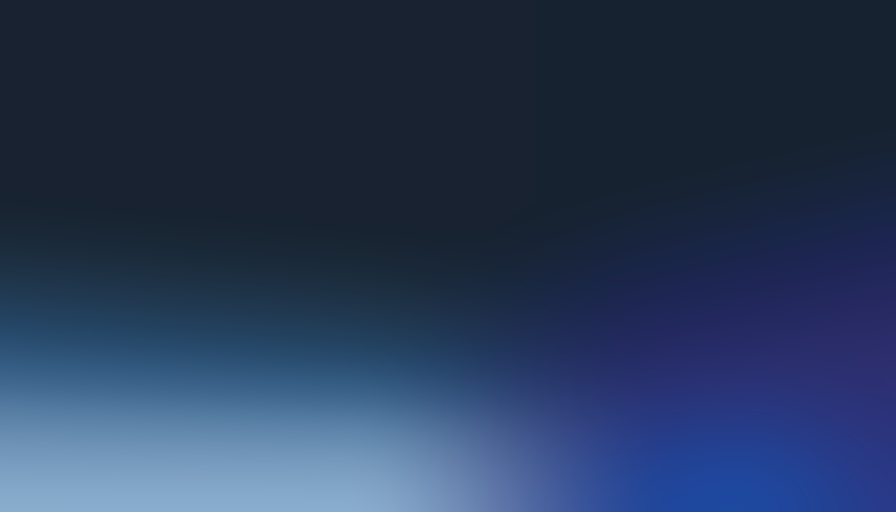
This background is drawn by a Shadertoy shader. Its source:

```glsl
// A dark night gradient with a pale blue haze rising from the lower left and
// an indigo haze on the right. Two smooth vertical colour ramps are blended
// across the width, then a soft royal-blue glow is laid on the lower edge.

const int STOPS = 8;
const vec3 NIGHT = vec3(0.092, 0.130, 0.182);
const vec3 ROYAL_BLUE = vec3(0.115, 0.285, 0.625);

// Ramp colours from the lower edge upward, evenly spaced
const vec3 PALE_HAZE[STOPS] = vec3[STOPS](
    vec3(0.550, 0.690, 0.815), vec3(0.480, 0.620, 0.755),
    vec3(0.370, 0.520, 0.665), vec3(0.220, 0.380, 0.535),
    vec3(0.140, 0.275, 0.405), vec3(0.125, 0.210, 0.295),
    vec3(0.098, 0.157, 0.215), NIGHT);
const vec3 INDIGO_HAZE[STOPS] = vec3[STOPS](
    vec3(0.170, 0.210, 0.510), vec3(0.180, 0.195, 0.480),
    vec3(0.180, 0.185, 0.450), vec3(0.175, 0.175, 0.415),
    vec3(0.140, 0.155, 0.370), vec3(0.105, 0.145, 0.310),
    vec3(0.090, 0.142, 0.230), NIGHT);

const float PALE_SPACING = 0.09;     // height between ramp colours
const float INDIGO_SPACING = 0.11;
const float PALE_SLOPE = 0.14;       // how fast each haze sinks sideways
const float INDIGO_SLOPE = 0.40;
const vec2 BLEND_SPAN = vec2(0.38, 0.76);
const vec2 GLOW_CENTRE = vec2(0.82, 0.0);
const float GLOW_HEIGHT = 0.20;
const float GLOW_LEFT = 0.22;
const float GLOW_RIGHT = 0.15;

// Quadratic B-spline weight, for ramps without visible creases
float splineWeight(float x) {
    x = abs(x);
    float tail = max(1.5 - x, 0.0);
    return x < 0.5 ? 0.75 - x * x : 0.5 * tail * tail;
}

vec3 smoothRamp(vec3 stops[STOPS], float position) {
    position = clamp(position, 0.0, float(STOPS - 1));
    vec3 sum = vec3(0.0);
    float total = 0.0;
    for (int i = 0; i < STOPS; i++) {
        float weight = splineWeight(position - float(i));
        sum += weight * stops[i];
        total += weight;
    }
    return sum / total;
}

void mainImage(out vec4 fragColor, in vec2 fragCoord) {
    vec2 uv = fragCoord / iResolution.xy;

    // Each haze is tallest at its own side
    float paleHeight = uv.y + PALE_SLOPE * uv.x * smoothstep(0.0, 0.4, uv.y);
    float indigoHeight = uv.y + INDIGO_SLOPE * (1.0 - uv.x);
    vec3 pale = smoothRamp(PALE_HAZE, paleHeight / PALE_SPACING);
    vec3 indigo = smoothRamp(INDIGO_HAZE, indigoHeight / INDIGO_SPACING);

    // Blue glow, wider toward the left
    vec2 offset = uv - GLOW_CENTRE;
    float glowWidth = offset.x < 0.0 ? GLOW_LEFT : GLOW_RIGHT;
    vec2 glowPos = offset / vec2(glowWidth, GLOW_HEIGHT);
    indigo = mix(indigo, ROYAL_BLUE, exp(-dot(glowPos, glowPos)));

    float side = smoothstep(BLEND_SPAN.x, BLEND_SPAN.y, uv.x);
    fragColor = vec4(mix(pale, indigo, side), 1.0);
}
```
